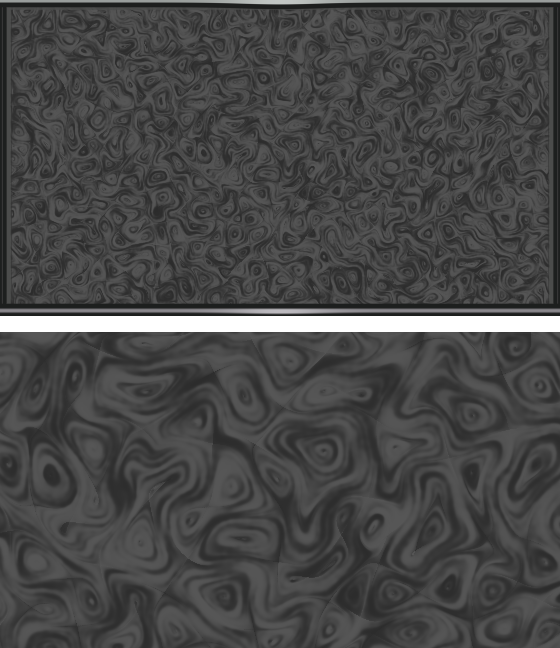
Top, the full canvas; bottom, a detail of the centre.
Reproduce this texture procedurally as a Shadertoy shader.

```glsl
// A dark panel of swirling brushed fibres inside a bevelled metal frame.
// Fibres: fine noise averaged along the contour lines of a coarse noise.
// Frame: soft bands laid out by distance from each edge, with a central sheen.

const float FLOW_SCALE = 16.0;    // swirls per canvas height
const float GRAIN_SCALE = 175.0;  // fibres per canvas height
const float STEP_LENGTH = 0.0023;
const int STEPS = 14;

const vec3 FIBRE = vec3(0.267);
const vec3 SHADOW = vec3(0.115, 0.12, 0.118);
const vec3 RIM = vec3(0.295, 0.30, 0.295);
const vec3 TOP_METAL = vec3(0.60, 0.62, 0.61);
const vec3 BOTTOM_METAL = vec3(0.54, 0.53, 0.55);

vec2 hash22(vec2 p) {
    vec3 q = fract(p.xyx * vec3(0.1031, 0.1030, 0.0973));
    q += dot(q, q.yzx + 33.33);
    return fract((q.xx + q.yz) * q.zy);
}

vec2 turn(vec2 p, float angle) {
    float c = cos(angle), s = sin(angle);
    return vec2(c * p.x - s * p.y, s * p.x + c * p.y);
}

// Smooth value noise, centred on zero
float valueNoise(vec2 p) {
    vec2 cell = floor(p);
    vec2 f = fract(p);
    f = f * f * (3.0 - 2.0 * f);
    float low = mix(hash22(cell).x, hash22(cell + vec2(1.0, 0.0)).x, f.x);
    float high = mix(hash22(cell + vec2(0.0, 1.0)).x, hash22(cell + 1.0).x, f.x);
    return mix(low, high, f.y) - 0.5;
}

// Height of a randomly tilted plane through one lattice corner
float cornerSlope(vec2 cell, vec2 f, vec2 corner) {
    return dot(hash22(cell + corner) - 0.5, f - corner);
}

float gradientNoise(vec2 p) {
    vec2 cell = floor(p);
    vec2 f = fract(p);
    vec2 u = f * f * f * (f * (f * 6.0 - 15.0) + 10.0);
    float low = mix(cornerSlope(cell, f, vec2(0.0)),
                    cornerSlope(cell, f, vec2(1.0, 0.0)), u.x);
    float high = mix(cornerSlope(cell, f, vec2(0.0, 1.0)),
                     cornerSlope(cell, f, vec2(1.0)), u.x);
    return mix(low, high, u.y);
}

// Unit vector along the contour of the coarse noise
vec2 flowDirection(vec2 p, float scale) {
    vec2 q = turn(p, 0.6) * scale + 40.0;
    vec2 e = vec2(0.02, 0.0);
    float here = gradientNoise(q);
    vec2 slope = vec2(gradientNoise(q + e.xy), gradientNoise(q + e.yx)) - here;
    vec2 v = turn(vec2(-slope.y, slope.x), -0.6);
    return v / (length(v) + 0.00001);
}

// Weighted sum of grain along one side of a streamline; y holds the weight
vec2 traceGrain(vec2 p, float side) {
    vec2 total = vec2(0.0);
    for (int i = 0; i < STEPS; i++) {
        float weight = 1.0 - smoothstep(0.3, 1.0, float(i) / float(STEPS));
        float grain = valueNoise(turn(p, 0.35) * GRAIN_SCALE + 90.0);
        total += vec2(grain, 1.0) * weight;
        p += side * STEP_LENGTH * flowDirection(p, FLOW_SCALE);
    }
    return total;
}

vec3 fibrePanel(vec2 p) {
    vec2 sum = traceGrain(p, 1.0) + traceGrain(p, -1.0);
    float shade = tanh(8.0 * sum.x / sum.y);
    return FIBRE + 0.085 * (shade - 0.15 * shade * shade);
}

// Soft-edged stripe covering distances from lo to hi
float band(float d, float lo, float hi, float soft) {
    return smoothstep(lo - soft, lo + soft, d)
         * (1.0 - smoothstep(hi - soft, hi + soft, d));
}

void mainImage(out vec4 fragColor, in vec2 fragCoord) {
    vec2 p = fragCoord / iResolution.y;
    float aspect = iResolution.x / iResolution.y;
    float soft = max(0.0014, 0.7 / iResolution.y);
    float side = min(p.x, aspect - p.x);
    float top = 1.0 - p.y;
    float bottom = p.y;
    float centre = (p.x - 0.5 * aspect) / 0.17;
    float sheen = exp(-centre * centre);

    vec3 color = fibrePanel(p);

    // Inner rim and the seam beside it
    color = mix(color, vec3(0.20), 0.6 * band(side, 0.034, 0.038, soft));
    color = mix(color, RIM, band(side, -1.0, 0.034, soft));
    color = mix(color, RIM, 0.8 * band(top, -1.0, 0.031, soft));

    // Dark surround with a faint ridge down each side
    float surround = max(band(side, -1.0, 0.021, soft),
                     max(band(top, -1.0, 0.023 + 0.006 * sheen, soft),
                         band(bottom, -1.0, 0.039, soft)));
    color = mix(color, SHADOW, surround);
    float ridge = band(side, 0.006, 0.009, soft) * band(p.y, 0.039, 0.977, soft);
    color = mix(color, vec3(0.23), ridge);

    // Bright metal strips, widest and lightest at the centre
    float topStrip = band(top, -1.0, 0.008 + 0.006 * sheen, soft);
    float bottomStrip = band(bottom, 0.011 - 0.004 * sheen, 0.023, 2.0 * soft);
    color = mix(color, TOP_METAL + 0.16 * sheen, topStrip);
    color = mix(color, BOTTOM_METAL + 0.20 * sheen, bottomStrip);

    fragColor = vec4(color, 1.0);
}
```
